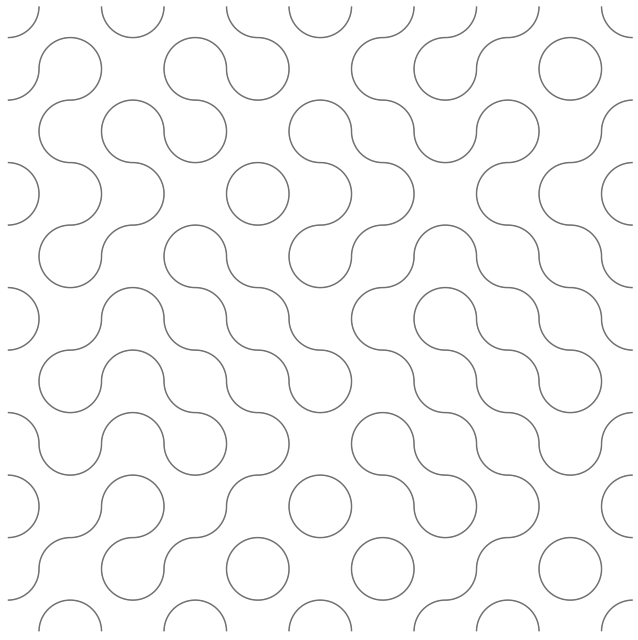
A WebGL 2 fragment shader for this pattern:

```glsl
#version 300 es
precision highp float;

uniform vec2 u_resolution;
out vec4 outColor;

// Lengths are fractions of the canvas height
#define TILE_SIZE 0.09766
#define TILE_COUNT 10.0
#define BLOCK_CENTER vec2(0.0020, 0.0018)
#define LINE_CORE 0.0002
#define LINE_REACH 0.00215
#define LINE_DARKNESS 0.56
#define FLIP_CHANCE 0.5
#define PAPER vec3(1.0)
#define INK vec3(0.0)

float hash(vec2 cell) {
    return fract(sin(dot(cell, vec2(127.1, 311.7))) * 43758.5453);
}

// Distance to two quarter circles around opposite corners of a unit tile
float arcDistance(vec2 local) {
    float lower = abs(length(local) - 0.5);
    float upper = abs(length(1.0 - local) - 0.5);
    return min(lower, upper);
}

// Truchet tiling: each tile is mirrored at random
float truchetDistance(vec2 grid) {
    vec2 cell = floor(grid);
    vec2 local = fract(grid);
    if (hash(cell + 3.0) < FLIP_CHANCE) local.x = 1.0 - local.x;
    return arcDistance(local);
}

// Soft coverage of the square block of tiles
float blockMask(vec2 grid, float pixel) {
    vec2 inside = 0.5 * TILE_COUNT - abs(grid - 0.5 * TILE_COUNT);
    return clamp(min(inside.x, inside.y) * TILE_SIZE / pixel + 0.5, 0.0, 1.0);
}

void main() {
    float pixel = 1.0 / u_resolution.y;
    vec2 p = (gl_FragCoord.xy - 0.5 * u_resolution) * pixel - BLOCK_CENTER;
    vec2 grid = p / TILE_SIZE + 0.5 * TILE_COUNT;

    // Hairline that widens and fades when pixels are coarser than the line
    float reach = max(LINE_REACH, 1.1 * pixel);
    float darkness = LINE_DARKNESS * LINE_REACH / reach;
    float dist = truchetDistance(grid) * TILE_SIZE;
    float line = darkness * (1.0 - smoothstep(LINE_CORE, reach, dist));

    outColor = vec4(mix(PAPER, INK, line * blockMask(grid, pixel)), 1.0);
}
```
